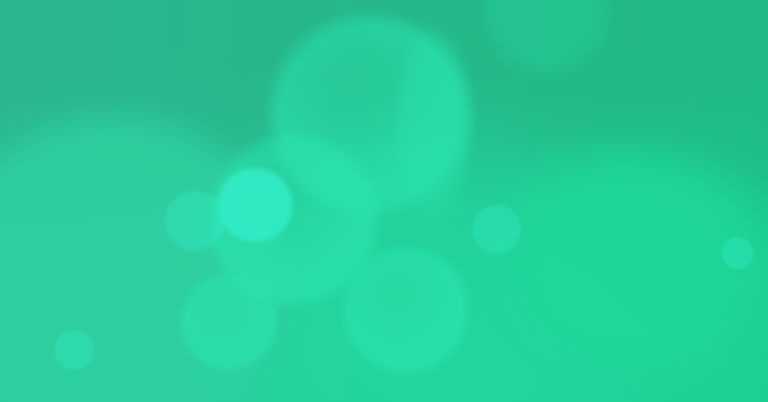
This background is drawn by a Shadertoy shader. Its source:

```glsl
const vec3 TOP_GREEN = vec3(0.15, 0.715, 0.545);
const vec3 LOW_GREEN = vec3(0.14, 0.80, 0.60);
const vec3 SIDE_SHIFT = vec3(-0.05, 0.02, -0.05);   // tint change from left to right
const vec3 TEAL_GLOW = vec3(0.18, 0.815, 0.63);
const vec3 GREEN_GLOW = vec3(0.115, 0.845, 0.60);
const vec3 MID_GLOW = vec3(0.14, 0.84, 0.625);
const vec3 DISC_LIGHT = vec3(0.165, 0.90, 0.69);
const vec3 SPARK_LIGHT = vec3(0.20, 0.94, 0.80);

const int DISC_COUNT = 4;
const vec2 CLUSTER_CENTRE = vec2(0.87, 0.42);
const vec2 CLUSTER_SPREAD = vec2(0.36, 0.33);
const float CLUSTER_PHASE = 2.9;
const float GOLDEN_ANGLE = 2.4;

const int SPARK_COUNT = 5;
const vec2 SPARK_START = vec2(0.635, 0.49);
const float SPARK_RADIUS = 0.092;
const float SPARK_SHRINK = 0.81;

// Coverage of an ellipse whose edge fades over a fraction of its radius.
float softDisc(vec2 p, vec2 centre, vec2 radii, float blur) {
    float d = length((p - centre) / radii);
    return 1.0 - smoothstep(1.0 - blur, 1.0 + blur, d);
}

// Broad gradient and out-of-focus glows.
vec3 backdrop(vec2 p, vec2 uv) {
    vec3 col = mix(LOW_GREEN, TOP_GREEN, smoothstep(0.05, 0.9, uv.y));
    col += SIDE_SHIFT * (uv.x - 0.4);
    col = mix(col, MID_GLOW, 0.75 * softDisc(p, vec2(1.1, 0.2), vec2(0.55, 0.40), 0.6));
    col = mix(col, TEAL_GLOW, 0.85 * softDisc(p, vec2(0.28, 0.28), vec2(0.43), 0.17));
    col = mix(col, GREEN_GLOW, 0.85 * softDisc(p, vec2(1.58, 0.35), vec2(0.33, 0.27), 0.35));
    col = mix(col, MID_GLOW, 0.35 * softDisc(p, vec2(1.36, 0.97), vec2(0.15), 0.25));
    return col;
}

// Medium discs along a golden-angle spiral, paler toward the rim.
vec3 addDiscs(vec3 col, vec2 p) {
    for (int i = 0; i < DISC_COUNT; i++) {
        float n = float(i);
        float angle = CLUSTER_PHASE + n * GOLDEN_ANGLE;
        float reach = 0.57 * sqrt(n + 0.5);
        vec2 centre = CLUSTER_CENTRE + CLUSTER_SPREAD * reach * vec2(cos(angle), sin(angle));
        float side = 1.0 - 2.0 * mod(n, 2.0);
        float radius = 0.19 + side * 0.018 * (n + 1.0);

        float cover = softDisc(p, centre, vec2(radius), 0.13);
        vec2 hollow = centre + radius * vec2(-0.15, 0.25);
        float rim = smoothstep(0.1, 1.1, length(p - hollow) / radius);
        col = mix(col, DISC_LIGHT, cover * mix(0.38, 0.62, rim));
    }
    return col;
}

// Small discs stepping outward to alternate sides, shrinking as they go.
vec3 addSparks(vec3 col, vec2 p) {
    for (int i = 0; i < SPARK_COUNT; i++) {
        float n = float(i);
        bool leftSide = i % 2 == 1;
        vec2 offset = leftSide ? vec2(-0.15 * n, -0.04 * n * n)
                               : vec2(0.30 * n, -0.03 * n);
        float radius = SPARK_RADIUS * pow(SPARK_SHRINK, n);
        float cover = softDisc(p, SPARK_START + offset, vec2(radius), 0.12);
        col = mix(col, SPARK_LIGHT, cover * (i == 0 ? 0.75 : 0.32));
    }
    return col;
}

void mainImage(out vec4 fragColor, in vec2 fragCoord) {
    vec2 uv = fragCoord / iResolution.xy;
    vec2 p = fragCoord / iResolution.y;

    vec3 col = backdrop(p, uv);
    col = addDiscs(col, p);

    // Narrow highlight where two large discs overlap.
    float lens = softDisc(p, vec2(1.08, 0.69), vec2(0.09, 0.22), 0.3);
    col = mix(col, DISC_LIGHT, 0.35 * lens);

    col = addSparks(col, p);
    fragColor = vec4(clamp(col, 0.0, 1.0), 1.0);
}
```
